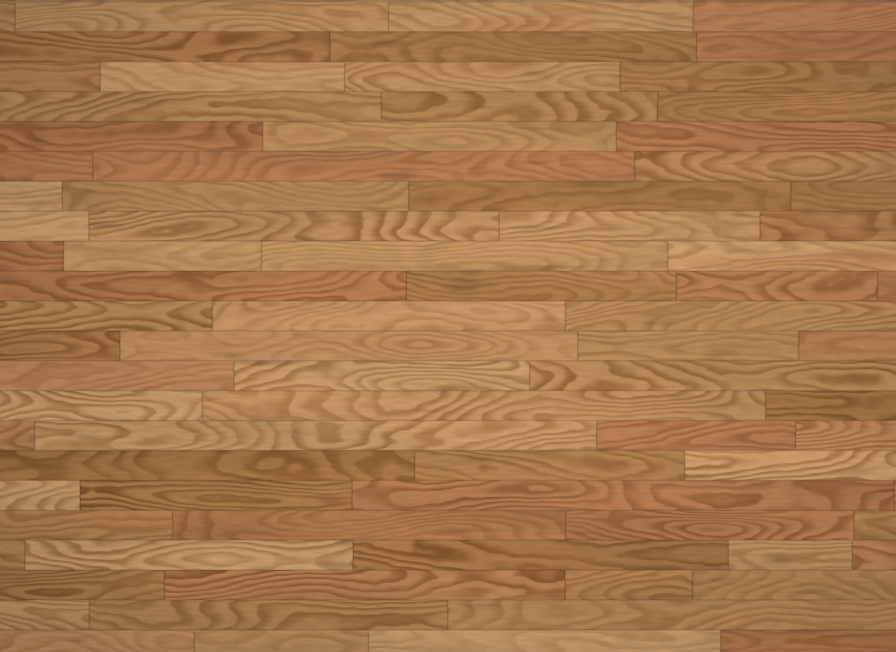
Reproduce this texture procedurally as a Shadertoy shader.

```glsl
const float ROWS = 21.8;         // boards per canvas height
const float BOARD_LENGTH = 0.52; // mean length in canvas heights
const int SAMPLES = 3;           // antialiasing samples per axis

const vec3 HONEY = vec3(0.77, 0.60, 0.415);
const vec3 BROWN = vec3(0.625, 0.445, 0.26);
const vec3 ROSE = vec3(0.69, 0.455, 0.305);
const vec3 RING_TINT = vec3(0.79, 0.73, 0.62);

float hash(vec2 cell) {
    vec3 q = fract(cell.xyx * 0.1031);
    q += dot(q, q.yzx + 33.33);
    return fract((q.x + q.y) * q.z);
}

float cornerSlope(vec2 cell, vec2 offset) {
    float angle = 6.2832 * hash(cell);
    return dot(vec2(cos(angle), sin(angle)), offset);
}

float gradientNoise(vec2 p) {
    vec2 i = floor(p), f = p - i;
    vec2 w = f * f * f * (f * (f * 6.0 - 15.0) + 10.0);
    vec2 e = vec2(1.0, 0.0);
    float low = mix(cornerSlope(i, f), cornerSlope(i + e, f - e), w.x);
    float high = mix(cornerSlope(i + e.yx, f - e.yx), cornerSlope(i + 1.0, f - 1.0), w.x);
    return mix(low, high, w.y);
}

// Jittered end joint, in board lengths along the row
float jointAt(float index, float row) {
    return index + 0.75 * hash(vec2(index, row * 3.0 + 7.0));
}

float seamLine(float distanceToSeam, float width) {
    return 1.0 - smoothstep(0.3 * width, width, distanceToSeam);
}

// Growth rings as contours of a stretched, rippled field
float growthRings(vec2 p, vec2 seed) {
    float slant = hash(seed + 11.0) - 0.5;
    float count = mix(4.5, 8.0, hash(seed + 23.0));
    float field = count * gradientNoise(p * vec2(4.0, 0.85) + seed);
    field += 0.30 * gradientNoise(p * vec2(26.0, 1.8) + seed.yx);
    field += 0.14 * gradientNoise(p * vec2(60.0, 4.0) + seed);
    field += slant * (3.5 * p.y + 14.0 * p.x);
    float phase = fract(field);
    return smoothstep(0.25, 0.80, phase) * (1.0 - smoothstep(0.84, 1.0, phase));
}

vec3 boardTone(vec2 seed) {
    vec3 tone = mix(BROWN, HONEY, smoothstep(-0.15, 0.9, hash(seed + 31.0)));
    float blush = smoothstep(0.55, 1.0, hash(seed + 47.0));
    return mix(tone, ROSE, 0.85 * blush);
}

vec3 woodColor(vec2 p, vec2 seed) {
    vec3 color = boardTone(seed);

    // Slow drift of tone and rosy heartwood
    float drift = gradientNoise(p * vec2(2.5, 0.9) + seed.yx + 5.0);
    color *= 1.0 + 0.10 * drift;
    color = mix(color, ROSE, 0.5 * smoothstep(0.12, 0.5, drift) * hash(seed + 59.0));

    // Rings fade in and out along each board
    float patchy = gradientNoise(p * vec2(5.0, 1.0) + seed + 71.0);
    float strength = mix(0.35, 1.0, hash(seed + 83.0)) * (0.9 + 0.7 * patchy);
    color *= mix(vec3(1.0), RING_TINT, strength * growthRings(p, seed));

    // Fine fibres and occasional mineral streaks
    float fibre = gradientNoise(p * vec2(35.0, 9.0) + seed);
    float streak = gradientNoise(p * vec2(7.0, 2.2) + seed.yx + 97.0);
    color *= 1.0 + 0.07 * fibre;
    return color * (1.0 - 0.16 * smoothstep(0.34, 0.62, streak));
}

vec3 floorColor(vec2 p) {
    // Find the row and the board within it
    float y = (1.0 - p.y) * ROWS - 0.06;
    float row = max(floor(y), 0.0);
    float along = p.x / BOARD_LENGTH + 10.0 * hash(vec2(row, 3.0)) + 2.0;
    float index = floor(along);
    index -= step(along, jointAt(index, row));
    vec2 seed = 90.0 * vec2(hash(vec2(index, row)), hash(vec2(row + 40.0, index)));
    vec3 color = woodColor(vec2(p.x, y - row), seed);

    // Narrow seams along the sides and ends
    float left = along - jointAt(index, row);
    float right = jointAt(index + 1.0, row) - along;
    float endGap = min(left, right) * BOARD_LENGTH;
    float sideGap = min(y - row, row + 1.0 - y) / ROWS;
    float seam = max(0.7 * seamLine(sideGap, 0.0018), seamLine(endGap, 0.0018));
    return color * (1.0 - 0.17 * seam);
}

float roomLight(vec2 uv) {
    vec2 d = uv - vec2(0.55, 0.52);
    return 1.035 - 0.34 * dot(d, d);
}

void mainImage(out vec4 fragColor, in vec2 fragCoord) {
    vec3 total = vec3(0.0);
    for (int j = 0; j < SAMPLES; j++)
    for (int i = 0; i < SAMPLES; i++) {
        vec2 shift = (vec2(i, j) + 0.5) / float(SAMPLES) - 0.5;
        total += floorColor((fragCoord + shift) / iResolution.y);
    }
    vec3 color = total / float(SAMPLES * SAMPLES);
    fragColor = vec4(color * roomLight(fragCoord / iResolution.xy), 1.0);
}
```
